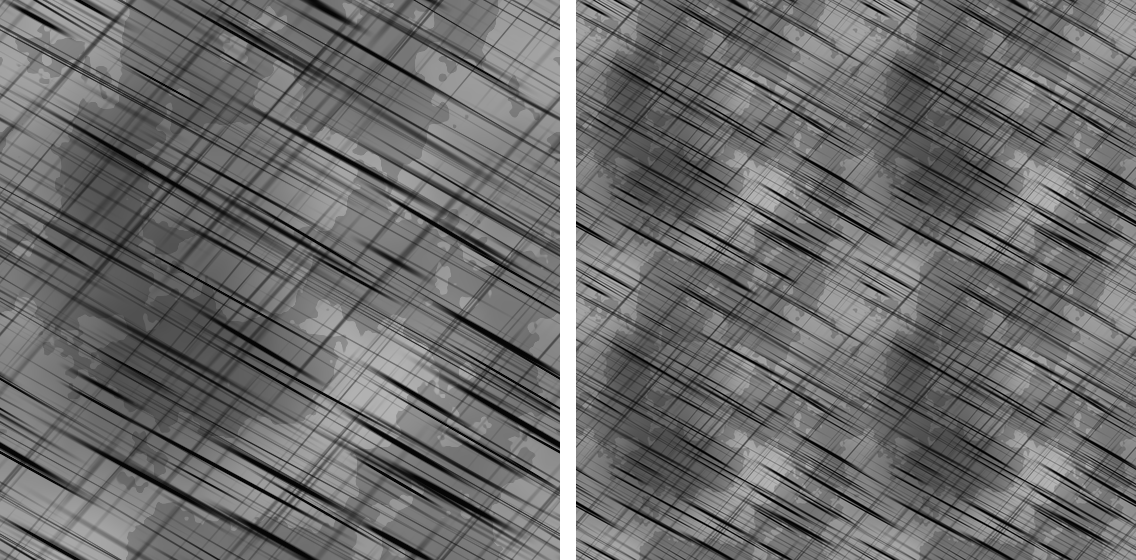
Left, the tile; right, the same tile 2 across and 2 down.
Reproduce this texture procedurally as a WebGL 1 fragment shader.

```glsl
precision highp float;
// Scratched grey metal: two-tone mottled patches under soft clouds, crossed by
// tapered dark streaks in two directions. Patches are thresholded wrapping
// noise; streaks are scattered by a hash and measured on the unit torus.

uniform vec2 u_resolution;

#define STREAKS 125
#define DARK_ANGLE -0.515
#define CROSS_ANGLE 0.86
#define ANGLE_JITTER 0.05
#define PATCH_FREQ 6.0
#define PATCH_LEVEL 0.5
#define CLOUD_FREQ 3.0
#define CLOUD_CONTRAST 0.95
#define LIGHT_GREY 0.51
#define DARK_GREY 0.415
#define INK_GREY 0.02

// Hashes without sine
float hash21(vec2 p) {
    vec3 q = fract(vec3(p.xyx) * 0.1031);
    q += dot(q, q.yzx + 33.33);
    return fract((q.x + q.y) * q.z);
}

vec4 hash41(float n) {
    vec4 q = fract(vec4(n) * vec4(0.1031, 0.1030, 0.0973, 0.1099));
    q += dot(q, q.wzxy + 33.33);
    return fract((q.xxyz + q.yzzw) * q.zywx);
}

// Value noise that wraps after a whole number of cells
float wrapNoise(vec2 uv, float cells, float seed) {
    vec2 p = uv * cells;
    vec2 i = floor(p);
    vec2 f = p - i;
    f = f * f * f * (f * (f * 6.0 - 15.0) + 10.0);
    vec2 a = mod(i, cells) + seed;
    vec2 b = mod(i + 1.0, cells) + seed;
    return mix(mix(hash21(a), hash21(vec2(b.x, a.y)), f.x),
               mix(hash21(vec2(a.x, b.y)), hash21(b), f.x), f.y);
}

float fbm(vec2 uv, float cells, float gain, float seed) {
    float sum = 0.0;
    float total = 0.0;
    float amp = 1.0;
    for (int i = 0; i < 5; i++) {
        sum += amp * wrapNoise(uv, cells, seed);
        total += amp;
        amp *= gain;
        cells *= 2.0;
        seed += 17.0;
    }
    return sum / total;
}

// Light left after one family of streaks; each range is (min, max).
// Half lengths stay below 0.55 so every streak ends before its wrap line.
float streakLight(vec2 uv, float seed, float angle, vec2 halfLength,
                  vec2 halfWidth, vec2 strength) {
    float pixel = 0.6 / u_resolution.y;
    float light = 1.0;
    for (int i = 0; i < STREAKS; i++) {
        float id = seed + float(i);
        vec4 place = hash41(id);
        vec4 shape = hash41(id + 531.7);
        vec2 d = fract(uv - place.xy + 0.5) - 0.5;
        float turn = angle + (place.z - 0.5) * ANGLE_JITTER;
        vec2 dir = vec2(cos(turn), sin(turn));
        float along = dot(d, dir) / mix(halfLength.x, halfLength.y, shape.x);
        float across = abs(dir.x * d.y - dir.y * d.x);
        float width = mix(halfWidth.x, halfWidth.y, shape.y * shape.y);
        float taper = max(1.0 - along * along, 0.0);
        float profile = 1.0 - smoothstep(width * 0.15, width + pixel, across);
        float ink = mix(strength.x, strength.y, shape.z * shape.z);
        light *= 1.0 - min(ink * taper * taper * profile, 1.0);
    }
    return light;
}

void main() {
    vec2 uv = gl_FragCoord.xy / u_resolution;

    // Mottled patches with crisp edges
    float mottle = fbm(uv, PATCH_FREQ, 0.62, 11.0);
    float patchMask = smoothstep(-0.006, 0.006, mottle - PATCH_LEVEL);
    float grey = mix(DARK_GREY, LIGHT_GREY, patchMask);

    // Broad clouds of light and shade
    float cloud = fbm(uv, CLOUD_FREQ, 0.4, 143.0);
    grey *= 1.0 + CLOUD_CONTRAST * (cloud - 0.5);

    // Faint cross streaks, long hairlines, then bold dark streaks
    float light = streakLight(uv, 1000.0, CROSS_ANGLE, vec2(0.10, 0.36),
                              vec2(0.0012, 0.0085), vec2(0.14, 0.55));
    light *= streakLight(uv, 2000.0, DARK_ANGLE, vec2(0.20, 0.52),
                         vec2(0.0009, 0.0022), vec2(0.18, 0.80));
    light *= streakLight(uv, 3000.0, DARK_ANGLE, vec2(0.08, 0.30),
                         vec2(0.0016, 0.0075), vec2(0.30, 1.90));

    gl_FragColor = vec4(vec3(mix(INK_GREY, grey, light)), 1.0);
}
```
